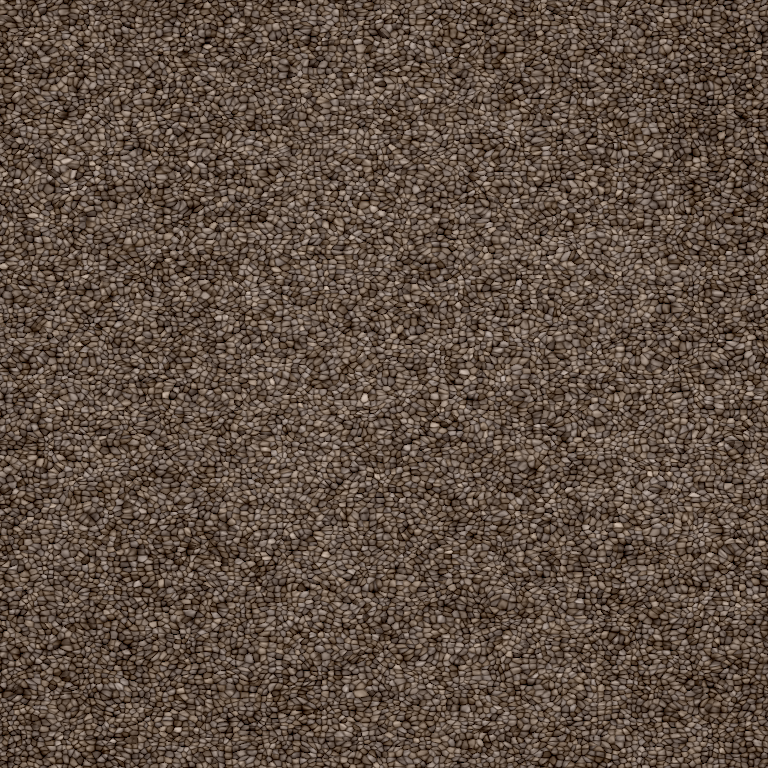
Give the GLSL for this texture, as a WebGL 2 fragment shader.

```glsl
#version 300 es
precision highp float;
// Brown cut-pile carpet: small twisted tufts in loose horizontal rows.

uniform vec2 u_resolution;
out vec4 fragColor;

const vec2 TUFTS = vec2(112.0, 148.0);   // tufts across and up the canvas
const float JITTER = 0.85;               // scatter of tufts within their cells
const float WARP = 0.55;                 // waviness of the rows, in cells
const vec2 FIBRES = vec2(1.4, 2.6);      // fibre grain along and across a tuft
const float GROOVE_WIDTH = 0.45;
const float GROOVE_DEPTH = 0.20;
const float DOME_DEPTH = 0.24;
const float TOP_LIGHT = 0.10;
const float SHADE_SPREAD = 0.21;
const float FIBRE_CONTRAST = 0.26;
const float FLECK_SHARE = 0.06;
const float FLECK_GAIN = 0.09;
const float HUE_SPREAD = 0.035;
const vec3 BASE_COLOUR = vec3(0.383, 0.319, 0.271);

float hash(vec2 p) {
    return fract(sin(dot(p, vec2(127.1, 311.7))) * 43758.5453);
}

vec2 hash2(vec2 p) {
    return vec2(hash(p), hash(p + vec2(37.2, 17.9)));
}

float valueNoise(vec2 p) {
    vec2 cell = floor(p);
    vec2 f = fract(p);
    f = f * f * (3.0 - 2.0 * f);
    float low = mix(hash(cell), hash(cell + vec2(1.0, 0.0)), f.x);
    float high = mix(hash(cell + vec2(0.0, 1.0)), hash(cell + 1.0), f.x);
    return mix(low, high, f.y);
}

// Finds the nearest tuft: its id, the offset from its centre, and the
// distances to the two closest centres.
void nearestTuft(vec2 p, out vec2 id, out vec2 offset, out vec2 dist) {
    vec2 cell = floor(p);
    dist = vec2(8.0);
    for (int y = -1; y <= 1; y++) {
        for (int x = -1; x <= 1; x++) {
            vec2 c = cell + vec2(x, y);
            vec2 centre = c + 0.5 + JITTER * (hash2(c) - 0.5);
            vec2 d = p - centre;
            float len = length(d);
            if (len < dist.x) {
                dist = vec2(len, dist.x);
                id = c;
                offset = d;
            } else {
                dist.y = min(dist.y, len);
            }
        }
    }
}

// Short fibres twisted to a different slant in every tuft.
float fibreGrain(vec2 id, vec2 offset) {
    float angle = (hash(id + 5.3) - 0.5) * 2.4;
    float c = cos(angle);
    float s = sin(angle);
    vec2 local = mat2(c, -s, s, c) * offset;
    return valueNoise(local * FIBRES + id * 7.0 + 3.5) - 0.5;
}

// Soft pile shading: cloudy patches, faint upright bands, darker borders.
float pileShading(vec2 uv) {
    float clouds = valueNoise(uv * 7.0 + 2.3) - 0.5;
    float patches = valueNoise(uv * vec2(24.0, 32.0)) - 0.5;
    float bands = valueNoise(vec2(uv.x * 11.0, uv.y * 1.5 + 9.0)) - 0.5;
    vec2 fromCentre = uv - 0.5;
    float border = dot(fromCentre, fromCentre) - 0.17;
    return 0.035 * clouds + 0.045 * patches + 0.035 * bands - 0.06 * border;
}

void main() {
    vec2 uv = gl_FragCoord.xy / min(u_resolution.x, u_resolution.y);

    // Tuft layout
    vec2 p = uv * TUFTS;
    vec2 bend = vec2(valueNoise(p * 0.35), valueNoise(p * 0.3 + 41.0)) - 0.5;
    p += 2.0 * WARP * bend;
    vec2 id, offset, dist;
    nearestTuft(p, id, offset, dist);

    // Tuft relief
    float body = smoothstep(0.0, GROOVE_WIDTH, dist.y - dist.x);
    float tone = GROOVE_DEPTH * (body - 0.62);
    tone -= DOME_DEPTH * (dist.x * dist.x - 0.2);
    tone += TOP_LIGHT * offset.y;

    // Yarn shade and fibres
    tone += SHADE_SPREAD * (hash(id + 11.7) - 0.5);
    tone += FIBRE_CONTRAST * fibreGrain(id, offset);
    tone += FLECK_GAIN * body * step(1.0 - FLECK_SHARE, hash(id + 23.1));
    tone += pileShading(uv);

    // Warm and cool yarns
    float warmth = HUE_SPREAD * (hash(id + 31.9) - 0.5);
    vec3 colour = BASE_COLOUR + tone + warmth * vec3(0.6, 0.0, -1.0);
    fragColor = vec4(clamp(colour, 0.0, 1.0), 1.0);
}
```
